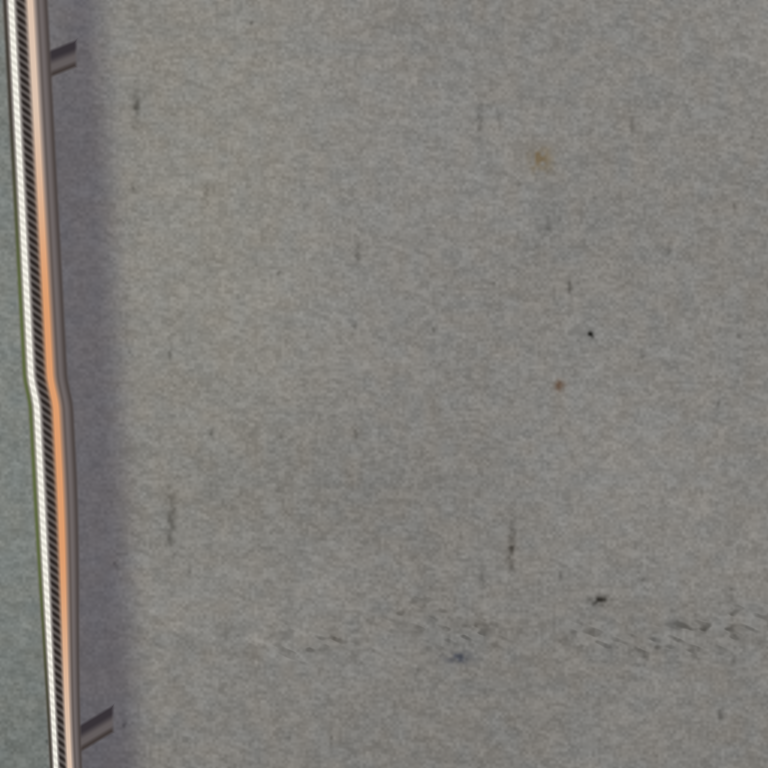
This texture is drawn by a WebGL 1 fragment shader. Its source:

```glsl
precision highp float;
// A weathered grey plaster wall with a bent, shiny metal pipe at its left side.
// The pipe is a cross-section profile swept along a leaning line with a kink;
// the wall is layered value noise with soft stains, streaks and a band of pits.
uniform vec2 u_resolution;

const vec3 WALL = vec3(0.518, 0.511, 0.496);
const vec3 SHADOW = vec3(0.395, 0.385, 0.405);
const vec3 DARK = vec3(0.21, 0.18, 0.17);
const vec3 STEEL = vec3(0.45, 0.42, 0.42);
const vec3 SHINE = vec3(0.97, 0.96, 0.92);
const vec3 COPPER = vec3(0.88, 0.62, 0.43);
const vec3 PALE_COPPER = vec3(0.87, 0.77, 0.69);
const vec3 RUST = vec3(0.43, 0.35, 0.22);
const float PIPE_TOP = 0.0143;    // highlight position at the top edge
const float PIPE_LEAN = 0.053;
const float KINK_SHIFT = 0.0055;
const float GRAIN = 0.055;
const float HATCH_RATE = 105.0;

float hash(vec2 p) {
  p = fract(p * vec2(0.1031, 0.1137));
  p += dot(p, p.yx + 33.33);
  return fract((p.x + p.y) * p.x * 17.31);
}

float noise(vec2 p) {
  vec2 i = floor(p), f = fract(p);
  f = f * f * (3.0 - 2.0 * f);
  return mix(mix(hash(i), hash(i + vec2(1, 0)), f.x),
             mix(hash(i + vec2(0, 1)), hash(i + vec2(1, 1)), f.x), f.y);
}

float bell(float x, float center, float width) {
  float d = (x - center) / width;
  return exp(-d * d);
}

// Soft elliptical mark with a ragged outline
float mark(vec2 p, vec2 center, vec2 size) {
  vec2 d = (p - center) / size;
  return exp(-dot(d, d)) * (0.1 + 1.5 * noise(p * 150.0));
}

// p runs from the upper left corner, y downwards
vec3 wallColor(vec2 p) {
  vec2 slanted = vec2(p.x + p.y * 1.1, p.y - p.x * 0.45);
  float cloud = noise(p * 5.0 + 7.0) - 0.5;
  float mottle = noise(slanted * vec2(38.0, 60.0) + 3.0) - 0.5;
  float grain = noise(slanted * vec2(95.0, 170.0)) + noise(p * 255.0 + 19.0) - 1.0;
  vec3 c = WALL + 0.024 * cloud + 0.024 * mottle + GRAIN * grain;
  c += vec3(0.012, 0.0, -0.012) * (noise(p * 48.0 + 41.0) - 0.5);
  c += vec3(0.02, 0.018, 0.006) * bell(p.x, 0.27, 0.15) * bell(p.y, 0.3, 0.45);
  c -= 0.025 * bell(p.x, 0.45, 0.2) * bell(p.y, 0.66, 0.12);
  c -= 0.025 * smoothstep(0.72, 1.0, p.y);

  // Small slanted pits in a rough band low on the wall
  float pits = smoothstep(0.5, 0.95, noise(slanted * vec2(60.0, 140.0) + 11.0));
  float band = bell(p.y, 0.825 - 0.018 * sin(p.x * 14.0), 0.03);
  float patchy = smoothstep(0.25, 0.7, noise(p * vec2(13.0, 20.0) + 2.0));
  c -= 0.13 * pits * patchy * band * smoothstep(0.2, 0.5, p.x);
  c += 0.05 * band * (noise(slanted * vec2(40.0, 85.0) + 5.0) - 0.55);

  // Scattered faint specks and short vertical streaks, one per cell
  vec2 cell = floor(p * 10.0);
  vec2 spot = (cell + 0.2 + 0.6 * vec2(hash(cell + 4.0), hash(cell + 29.0))) / 10.0;
  float size = hash(cell + 53.0);
  vec2 shape = vec2(0.0032, mix(0.003, 0.016, size * size));
  c -= 0.08 * step(0.6, hash(cell + 71.0)) * mark(p, spot, shape);

  // Larger individual stains
  c = mix(c, RUST, 0.65 * min(mark(p, vec2(0.705, 0.209), vec2(0.014, 0.014)), 1.0));
  c -= 0.14 * mark(p, vec2(0.177, 0.14), vec2(0.005, 0.028));
  c -= 0.13 * mark(p, vec2(0.666, 0.715), vec2(0.005, 0.032));
  c -= 0.1 * mark(p, vec2(0.223, 0.69), vec2(0.006, 0.045));
  c -= 0.11 * mark(p, vec2(0.465, 0.329), vec2(0.007, 0.016));
  c -= 0.09 * mark(p, vec2(0.625, 0.16), vec2(0.004, 0.028));
  c -= 0.09 * mark(p, vec2(0.715, 0.29), vec2(0.018, 0.04)) * noise(p * vec2(140.0, 30.0));
  c -= 0.24 * mark(p, vec2(0.781, 0.782), vec2(0.013, 0.006));
  c -= vec3(0.13, 0.12, 0.09) * mark(p, vec2(0.595, 0.857), vec2(0.019, 0.009));
  c -= vec3(0.09, 0.14, 0.17) * mark(p, vec2(0.729, 0.502), vec2(0.007, 0.007));
  c -= 0.28 * mark(p, vec2(0.769, 0.436), vec2(0.004, 0.004));
  return c;
}

// Short slanted bar fixing the pipe to the wall
vec3 addBracket(vec3 c, vec2 p, vec2 center, float slope, float aa) {
  vec2 d = p - center;
  d.y += d.x * slope;
  vec2 q = abs(d) - vec2(0.023, 0.017);
  float cover = 1.0 - smoothstep(-2.0 * aa, 2.0 * aa, max(q.x, q.y));
  vec3 face = mix(DARK + vec3(0.0, 0.01, 0.04), STEEL * 0.87, smoothstep(-0.009, 0.004, d.y));
  face = mix(face, DARK + 0.04, smoothstep(0.007, 0.015, d.y));
  return mix(c, face, cover * 0.95);
}

void main() {
  vec2 p = gl_FragCoord.xy / u_resolution;
  p.y = 1.0 - p.y;
  float aa = 1.2 / u_resolution.y;
  vec3 c = wallColor(p);

  // Pipe coordinate: 0 on the bright line, 1 at the right rim
  float axis = PIPE_TOP + PIPE_LEAN * p.y + KINK_SHIFT * smoothstep(0.485, 0.535, p.y);
  float girth = 0.048 * mix(1.0, 0.72, smoothstep(0.6, 1.0, p.y));
  float s = (p.x - axis) / girth;
  float soft = aa / girth;

  // Cooler wall behind the pipe and its shadow to the right
  c += vec3(-0.04, -0.015, -0.015) * (1.0 - smoothstep(-0.4, 0.2, s));
  float rim = 0.13 + 0.047 * p.y;
  float shade = smoothstep(0.0, 0.8, s) * (1.0 - smoothstep(rim - 0.025, rim + 0.03, p.x));
  shade *= mix(0.72, 0.95, max(smoothstep(0.0, 0.2, p.y), bell(p.x, rim - 0.025, 0.02)));
  c = mix(c, SHADOW + 0.6 * (c - WALL), shade);

  c = addBracket(c, p, vec2(0.076, 0.079), 0.4, aa);
  c = addBracket(c, p, vec2(0.124, 0.95), 0.6, aa);

  // Metal profile, from the left rim to the right rim
  float hatch = 0.5 + 0.5 * sin(6.2832 * HATCH_RATE * (p.y - 0.7 * p.x));
  float warm = smoothstep(0.12, 0.42, p.y) * (1.0 - smoothstep(0.7, 1.0, p.y));
  vec3 metal = mix(STEEL, DARK + 0.05, 0.75 * bell(s, 0.96, 0.1));
  metal = mix(metal, DARK + 0.08, 0.5 * bell(s, 0.73, 0.05));
  metal = mix(metal, DARK * 0.75 + 0.2 * hatch, min(1.3 * bell(s, 0.26, 0.15), 1.0));
  metal = mix(metal, mix(PALE_COPPER, COPPER, warm), min(1.2 * bell(s, 0.52, 0.12), 1.0));
  metal = mix(metal, SHINE - 0.1 * hatch, min(1.3 * bell(s, 0.0, 0.1), 1.0));
  vec3 fringe = mix(DARK, vec3(0.35, 0.42, 0.2), warm * 0.8 + 0.1);
  metal = mix(metal, fringe, 0.9 * bell(s, -0.19, 0.07));
  float cover = smoothstep(-0.26 - soft, -0.18 + soft, s) * (1.0 - smoothstep(0.96 - soft, 1.02 + soft, s));
  c = mix(c, metal, cover);

  gl_FragColor = vec4(clamp(c, 0.0, 1.0), 1.0);
}
```
